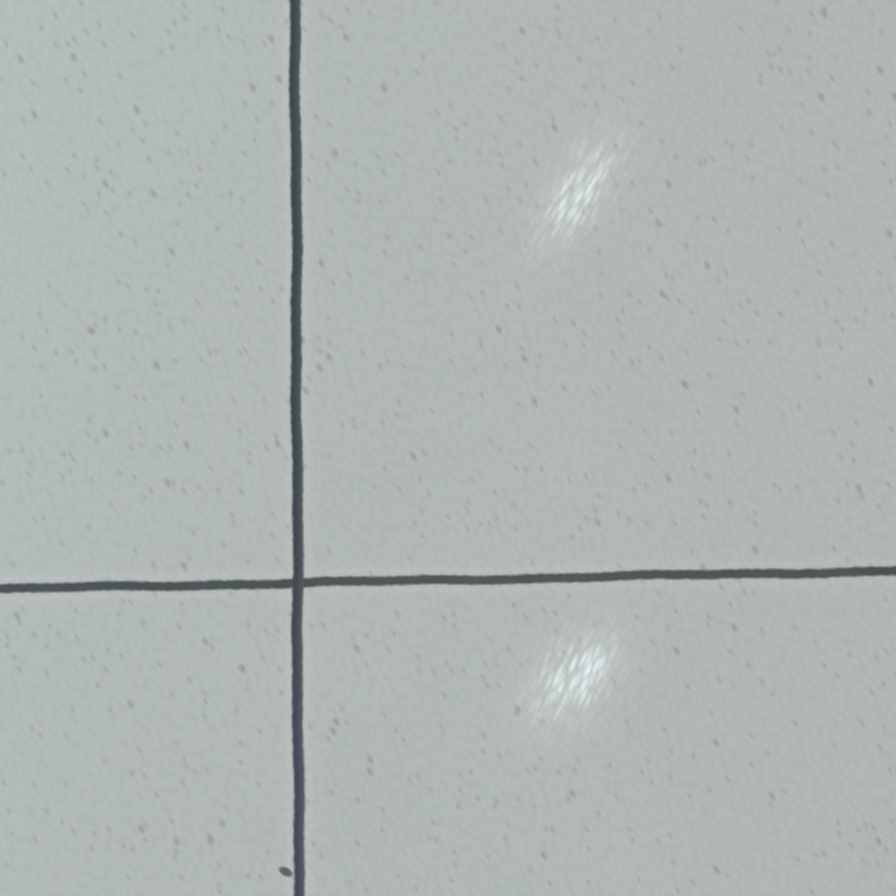
Give the GLSL for this texture, as a Shadertoy shader.

```glsl
// Pale grey-green wall panels split by thin dark joints, with two streaky glints.
// Joints are wavering line distances on a unit grid; the plaster grain, specks and
// glints use stretched cellular noise, and the broad mottling uses layered sines.

const vec3 PANEL = vec3(0.69, 0.72, 0.71);
const vec3 PANEL_COOL = vec3(0.712, 0.745, 0.745);
const vec3 PANEL_SHADE = vec3(0.675, 0.70, 0.685);
const vec3 JOINT = vec3(0.31, 0.34, 0.345);
const vec3 JOINT_DEEP = vec3(0.25, 0.28, 0.31);
const vec3 SPECK = vec3(0.53, 0.55, 0.53);
const vec3 GLINT = vec3(0.91, 0.94, 0.95);

vec2 hash2(vec2 p) {
    vec2 k = vec2(dot(p, vec2(127.1, 311.7)), dot(p, vec2(269.5, 183.3)));
    return fract(sin(k) * 43758.5);
}

// Nearest feature point: x = distance, y = random value of its cell
vec2 cellular(vec2 p) {
    vec2 cell = floor(p);
    vec2 nearest = vec2(9.0, 0.0);
    for (int j = -1; j <= 1; j++) {
        for (int i = -1; i <= 1; i++) {
            vec2 id = cell + vec2(i, j);
            float d = length(id + hash2(id) - p);
            if (d < nearest.x) nearest = vec2(d, hash2(id + 57.0).x);
        }
    }
    return nearest;
}

// Broad soft variation, roughly -1 to 1
float mottle(vec2 p) {
    float sum = 0.0;
    float amp = 0.5;
    for (int i = 0; i < 4; i++) {
        sum += amp * sin(p.x + 1.7 * sin(p.y)) * cos(p.y + 1.3 * sin(p.x));
        p = mat2(1.6, 1.2, -1.2, 1.6) * p + 2.3;
        amp *= 0.6;
    }
    return sum;
}

// Signed offset from the nearest joint of a repeating, slightly tilted line
float jointOffset(float across, float along, float start, float tilt, float pitch) {
    float waver = 0.0009 * sin(along * 19.0) + 0.0005 * sin(along * 53.0 + 1.0);
    float t = (across - start - tilt * along - waver) / pitch;
    return (fract(t + 0.5) - 0.5) * pitch;
}

float jointMask(float offset, float halfWidth, float soft) {
    return 1.0 - smoothstep(halfWidth - soft, halfWidth + soft, abs(offset));
}

// Small stretched flecks; density is the share of cells that carry one
float flecks(vec2 p, vec2 frequency, float radius, float density) {
    vec2 c = cellular(p * frequency);
    return (1.0 - smoothstep(0.0, radius, c.x)) * step(1.0 - density, c.y);
}

// Leaning patch of reflected light broken into fine upright streaks
float glint(vec2 p, vec2 center, vec2 size, float lean) {
    vec2 q = p - center;
    q.x -= lean * q.y;
    float haze = exp(-dot(q / size, q / size));
    vec2 c = cellular(q * vec2(150.0, 48.0) + center * 90.0);
    float streak = (1.0 - smoothstep(0.1, 0.75, c.x)) * (0.3 + 0.7 * c.y);
    float core = exp(-dot(q / size, q / size) * 4.0);
    return haze * (0.16 + 0.55 * streak) + core * (0.1 + 0.4 * streak);
}

void mainImage(out vec4 fragColor, in vec2 fragCoord) {
    vec2 uv = fragCoord / iResolution.xy;
    float soft = max(0.0022, 1.0 / iResolution.y);

    // Panel tone: cool towards the upper left, dull towards the right
    float blotch = mottle(uv * 9.0);
    float cool = smoothstep(0.65, -0.25, uv.x + 0.35 * (1.0 - uv.y) + 0.1 * blotch);
    vec3 color = mix(PANEL, PANEL_COOL, cool);
    color = mix(color, PANEL_SHADE, 0.45 * smoothstep(0.5, 1.1, uv.x + 0.12 * blotch));
    color += 0.006 * blotch;

    // Plaster grain and scattered pits
    vec2 slanted = vec2(uv.x + 0.35 * uv.y, uv.y);
    float grain = cellular(slanted * vec2(150.0, 95.0)).x;
    color += 0.028 * (0.48 - grain);
    float fine = flecks(slanted, vec2(85.0, 55.0), 0.38, 0.17);
    float pits = flecks(slanted + 3.1, vec2(36.0, 24.0), 0.2, 0.1);
    color = mix(color, SPECK, 0.3 * fine + 0.55 * pits);

    // Glints
    float shine = glint(uv, vec2(0.645, 0.785), vec2(0.034, 0.062), 0.5);
    shine += glint(uv, vec2(0.638, 0.240), vec2(0.048, 0.052), 0.4);
    shine += 0.5 * glint(uv, vec2(0.668, 0.258), vec2(0.016, 0.028), 0.4);
    color = mix(color, GLINT, clamp(shine, 0.0, 1.0));

    // Joints, with ragged edges and a pale rim
    float ragged = 0.0012 * (cellular(uv * 110.0).x - 0.45);
    float dv = jointOffset(uv.x, uv.y, 0.3335, -0.004, 1.0);
    float dh = jointOffset(uv.y, uv.x, 0.3425, 0.0205, 1.0);
    float rim = exp(-abs(abs(dv) - 0.011) * 260.0) + exp(-abs(abs(dh) - 0.011) * 260.0);
    color += vec3(0.022, 0.018, 0.020) * min(rim, 1.0);
    float vertical = jointMask(dv, 0.0058 + ragged, soft);
    float level = jointMask(dh, 0.0050 + ragged, soft);
    vec3 verticalTone = mix(JOINT, JOINT_DEEP, smoothstep(0.005, -0.003, dv));
    verticalTone += vec3(0.03, 0.01, 0.04) * (1.0 - smoothstep(0.0, 0.6, uv.y));
    color = mix(color, JOINT + 0.03 * blotch, level);
    color = mix(color, verticalTone, vertical);

    // Chip beside the upright joint
    vec2 chip = (uv - vec2(0.319, 0.027)) / vec2(0.009, 0.006);
    chip.y += 0.5 * chip.x;
    color = mix(color, JOINT, 0.85 * (1.0 - smoothstep(0.5, 1.1, length(chip))));

    fragColor = vec4(clamp(color, 0.0, 1.0), 1.0);
}
```
